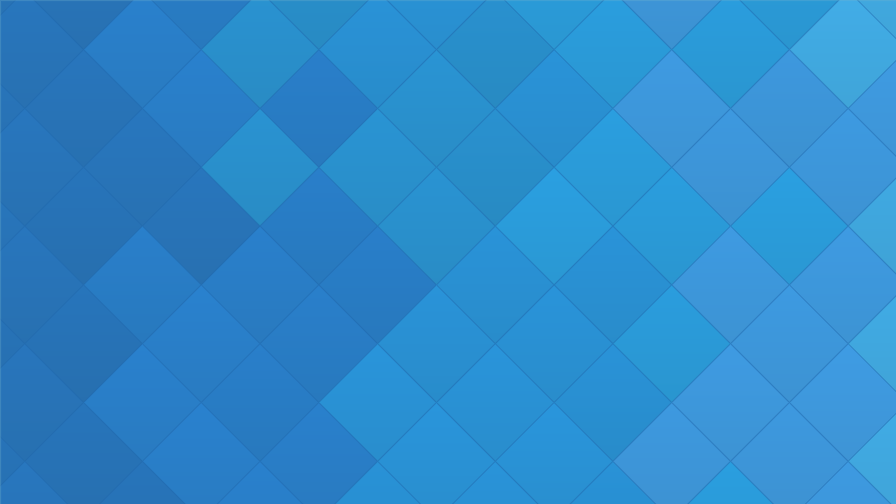
This background is drawn by a Shadertoy shader. Its source:

```glsl
// A lattice of square tiles turned to diamonds, stepping from deep blue at the
// left to light cyan at the right. Each tile takes a palette step from its
// horizontal place plus a hash, with soft vertical shading and thin seams.

#define HALF_DIAGONAL 0.1167          // half a diamond's width, in canvas heights
#define ANCHOR vec2(0.866, 0.0984)    // one lattice corner, from the top left
#define MID_LEVEL 2.4                 // palette step at the anchor column
#define LEVEL_SLOPE 0.42              // palette steps per half diagonal
#define LEVEL_JITTER 1.5              // spread of the random step
#define TONE_JITTER 0.025             // brightness change between tiles
#define SEAM_WIDTH 0.0022
#define SEAM_STRENGTH 0.5
#define BORDER_STRENGTH 0.3           // pale rim on the top and left sides
#define SEED 17.0

const vec3 SEAM_COLOR = vec3(0.12, 0.40, 0.67);
const vec3 RIM_COLOR = vec3(0.45, 0.70, 0.80);

const vec3 PALETTE[7] = vec3[7](
    vec3(0.155, 0.450, 0.715),   // deep blue
    vec3(0.160, 0.490, 0.775),   // blue
    vec3(0.160, 0.560, 0.795),   // teal
    vec3(0.160, 0.565, 0.825),   // azure
    vec3(0.165, 0.607, 0.850),   // cyan
    vec3(0.240, 0.590, 0.855),   // periwinkle
    vec3(0.250, 0.655, 0.870));  // light cyan

float hash(vec2 p) {
    vec3 q = fract(vec3(p.xyx) * 0.1031 + SEED * 0.137);
    q += dot(q, q.yzx + 33.33);
    return fract((q.x + q.y) * q.z);
}

// Diagonal lattice coordinates; p has its origin at the top left, y down.
vec2 toLattice(vec2 p) {
    vec2 q = (p - ANCHOR) / HALF_DIAGONAL;
    return 0.5 * vec2(q.x + q.y, q.x - q.y);
}

vec3 tileColor(vec2 lattice) {
    vec2 cell = floor(lattice);
    vec2 local = lattice - cell;

    // Step along the palette by column, varied at random
    float column = cell.x + cell.y + 1.0;
    float level = MID_LEVEL + LEVEL_SLOPE * column
                + LEVEL_JITTER * (hash(cell) - 0.5);
    vec3 color = PALETTE[int(clamp(floor(level + 0.5), 0.0, 6.0))];
    color *= 1.0 + TONE_JITTER * (hash(cell + 41.0) - 0.5);

    // Slightly darker towards the lower corner
    float down = local.x - local.y;
    return color * (1.0 - vec3(0.005, 0.025, 0.035) * down);
}

// Coverage of a line of given width, kept faint when thinner than a pixel
float lineCoverage(float dist, float width, float pixel) {
    float drawn = max(width, pixel);
    return clamp(0.5 + (0.5 * drawn - dist) / pixel, 0.0, 1.0) * width / drawn;
}

void mainImage(out vec4 fragColor, in vec2 fragCoord) {
    float pixel = 1.0 / iResolution.y;
    vec2 p = vec2(fragCoord.x, iResolution.y - fragCoord.y) * pixel;

    // Tiles, averaged over 3x3 samples for smooth edges
    vec3 color = vec3(0.0);
    for (int j = -1; j <= 1; j++)
        for (int i = -1; i <= 1; i++)
            color += tileColor(toLattice(p + vec2(i, j) * pixel / 3.0));
    color /= 9.0;

    // Seams along both diagonals
    vec2 lattice = toLattice(p);
    vec2 edge = abs(lattice - floor(lattice + 0.5));
    float seamDist = min(edge.x, edge.y) * HALF_DIAGONAL * sqrt(2.0);
    float seam = lineCoverage(seamDist, SEAM_WIDTH, pixel);
    color = mix(color, SEAM_COLOR, SEAM_STRENGTH * seam);

    // Pale rim
    float rim = lineCoverage(min(p.x, p.y), 2.0 * SEAM_WIDTH, pixel);
    color = mix(color, RIM_COLOR, BORDER_STRENGTH * rim);

    fragColor = vec4(color, 1.0);
}
```
